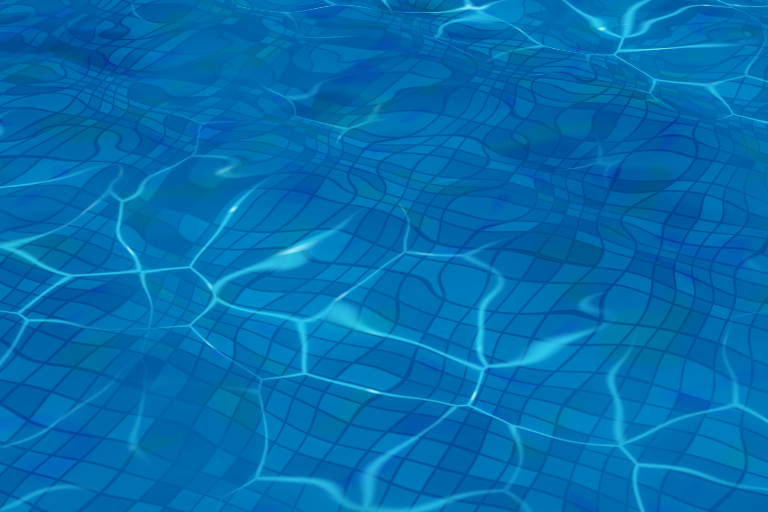
This texture is drawn by a WebGL 2 fragment shader. Its source:

```glsl
#version 300 es
precision highp float;
// Rippling pool water over a tiled floor, crossed by a net of bright caustics.

#define HORIZON 2.2        // height of the vanishing line
#define DEPTH 2.9          // stretch of the floor away from the viewer
#define TILE_DENSITY 15.0
#define TILE_ANGLE 0.42
#define TILE_CONTRAST 0.34
#define GROUT_WIDTH 0.035
#define GROUT_DARKNESS 0.36
#define RIPPLE_NEAR 0.030  // refraction at the lower edge
#define RIPPLE_FAR 0.085   // refraction at the upper edge
#define CAUSTIC_DENSITY 3.4
#define CAUSTIC_WIDTH 0.045
#define BASE_LIGHT 0.47

uniform vec2 u_resolution;
out vec4 fragColor;

const vec3 DEEP = vec3(0.0, 0.29, 0.57);
const vec3 LIGHT = vec3(0.0, 0.59, 0.83);
const vec3 GLINT = vec3(0.22, 0.84, 0.96);

float hash(vec2 p) {
    return fract(sin(dot(p, vec2(127.1, 311.7))) * 4375.85);
}

vec2 hash2(vec2 p) {
    return vec2(hash(p), hash(p + 37.3));
}

mat2 rotation(float a) {
    float c = cos(a), s = sin(a);
    return mat2(c, s, -s, c);
}

// Layered sines, each bent by the ones before; returns the surface slope.
vec2 waveSlope(vec2 p, float frequency) {
    vec2 slope = vec2(0.0);
    float amplitude = 1.0;
    for (int i = 0; i < 5; i++) {
        float a = 2.4 * float(i) + 1.1;
        vec2 dir = vec2(cos(a), sin(a));
        float phase = dot(p, dir) * frequency + 1.7 * float(i);
        slope += amplitude * dir * cos(phase + 0.7 * dot(slope, dir.yx));
        frequency *= 1.45;
        amplitude *= 0.66;
    }
    return slope;
}

// Cellular noise: x = gap between the two nearest points, y = cell value.
vec2 cells(vec2 p) {
    vec2 base = floor(p);
    float nearest = 9.0, second = 9.0, id = 0.0;
    for (int j = -1; j <= 1; j++) {
        for (int i = -1; i <= 1; i++) {
            vec2 cell = base + vec2(i, j);
            float d = length(cell + 0.1 + 0.8 * hash2(cell) - p);
            if (d < nearest) {
                second = nearest;
                nearest = d;
                id = hash(cell + 11.0);
            } else {
                second = min(second, d);
            }
        }
    }
    return vec2(second - nearest, id);
}

void main() {
    vec2 p = gl_FragCoord.xy / u_resolution.y;
    float pixel = 1.0 / u_resolution.y;
    p.x -= 0.5 * u_resolution.x / u_resolution.y;

    // Perspective floor seen through the moving surface
    float scale = HORIZON / (HORIZON - p.y);
    vec2 ground = vec2(p.x * scale, DEPTH * scale);
    vec2 slope = waveSlope(ground, 8.0);
    vec2 swell = waveSlope(ground + 5.3, 3.1);
    float far = smoothstep(0.1, 1.0, p.y);

    // Tiles and grout
    vec2 seen = ground + slope * mix(RIPPLE_NEAR, RIPPLE_FAR, far) + 0.03 * swell;
    vec2 tile = rotation(TILE_ANGLE) * seen * TILE_DENSITY;
    vec2 blur = fwidth(tile) + 0.001;
    vec2 edge = 0.5 - abs(fract(tile) - 0.5);
    vec2 clarity = 1.0 - smoothstep(0.25, 0.75, blur);
    vec2 lines = (1.0 - smoothstep(GROUT_WIDTH - 0.5 * blur, GROUT_WIDTH + blur, edge)) * clarity;
    float grout = max(lines.x, lines.y) * (0.65 + 0.35 * sin(2.0 * swell.x + 4.0 * seen.x));
    vec2 inside = smoothstep(vec2(0.0), blur, edge);
    float tone = (hash(floor(tile)) - 0.5) * inside.x * inside.y * clarity.x * clarity.y;

    // Caustic net with uneven strength and one-sided veils of light
    vec2 net = cells(ground * CAUSTIC_DENSITY + 0.22 * slope + 0.25 * swell);
    float soft = pixel * CAUSTIC_DENSITY * scale * 2.0;
    float strength = smoothstep(-0.7, 1.2, swell.y + 0.6 * slope.x);
    float core = (1.0 - smoothstep(0.0, CAUSTIC_WIDTH * (0.5 + strength) + soft, net.x)) * strength;
    float veil = exp(-7.0 * net.x) * strength * (0.25 + 0.75 * net.y);
    float spark = core * smoothstep(0.75, 1.0, sin(21.0 * ground.x + 3.0 * slope.y) * sin(17.0 * ground.y));

    // Brightness of the water, with dark troughs far away
    float trough = smoothstep(0.7, 1.6, slope.y - 0.4 * swell.x) * far;
    float value = BASE_LIGHT + TILE_CONTRAST * tone + 0.09 * swell.x + 0.07 * slope.y;
    value += 0.34 * veil - 0.32 * trough - GROUT_DARKNESS * grout;
    vec3 color = mix(DEEP, LIGHT, clamp(value, -0.25, 1.2));

    // Faint green and violet fringes of split light
    float fringe = sin(9.0 * seen.x + 2.0 * slope.y) * sin(11.0 * seen.y + 2.0 * slope.x);
    color += vec3(0.0, 0.015, -0.05) * smoothstep(0.4, 0.95, fringe);
    color += vec3(0.01, -0.045, 0.02) * smoothstep(0.7, 1.0, -fringe);

    color = mix(color, GLINT, 0.75 * core);
    color += spark * vec3(0.45, 0.2, 0.1);
    fragColor = vec4(clamp(color, 0.0, 1.0), 1.0);
}
```
